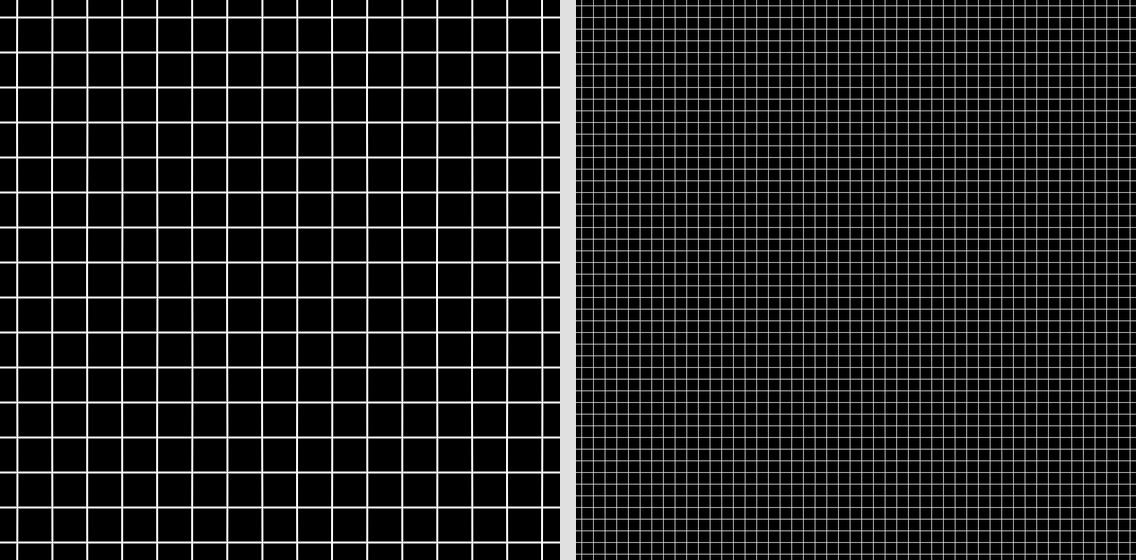
Left: one tile. Right: repeated 3 by 3.
This pattern is drawn by a three.js fragment shader. Its source:

```glsl
// Black square grid crossed by thin white lines, the upright ones faintly wavering.
varying vec2 vUv;

const float TAU = 6.2831853;
const float REPEATS = 16.0;      // cells across and up
const float LINE_WIDTH = 0.056;  // in cells
const float SOFTNESS = 0.03;     // edge blur, in cells
const float WAVER = 0.006;       // sideways drift, in cells
const vec2 LINE_CENTER = vec2(0.492, 0.5);
const vec3 BACKGROUND = vec3(0.0);
const vec3 LINE_COLOR = vec3(0.99);

// Coverage of a line at a given distance from its center
float lineCoverage(float dist, float width, float softness) {
  return clamp((0.5 * width - dist) / softness + 0.5, 0.0, 1.0);
}

// Layered sines with whole periods, so the drift wraps; each line has its own phase
float drift(float along, float index, float amount) {
  float phase = TAU * index / REPEATS;
  return amount * (0.6 * sin(TAU * along + 3.0 * phase)
                 + 0.4 * sin(TAU * 2.0 * along + 5.0 * phase));
}

void main() {
  vec2 grid = vUv * REPEATS;
  vec2 cell = mod(floor(grid), REPEATS);
  vec2 offset = fract(grid) - LINE_CENTER;

  // Upright lines waver, level lines stay straight
  offset.x -= drift(vUv.y, cell.x, WAVER);

  float upright = lineCoverage(abs(offset.x), LINE_WIDTH, SOFTNESS);
  float level = lineCoverage(abs(offset.y), LINE_WIDTH, SOFTNESS);

  gl_FragColor = vec4(mix(BACKGROUND, LINE_COLOR, max(upright, level)), 1.0);
}
```
